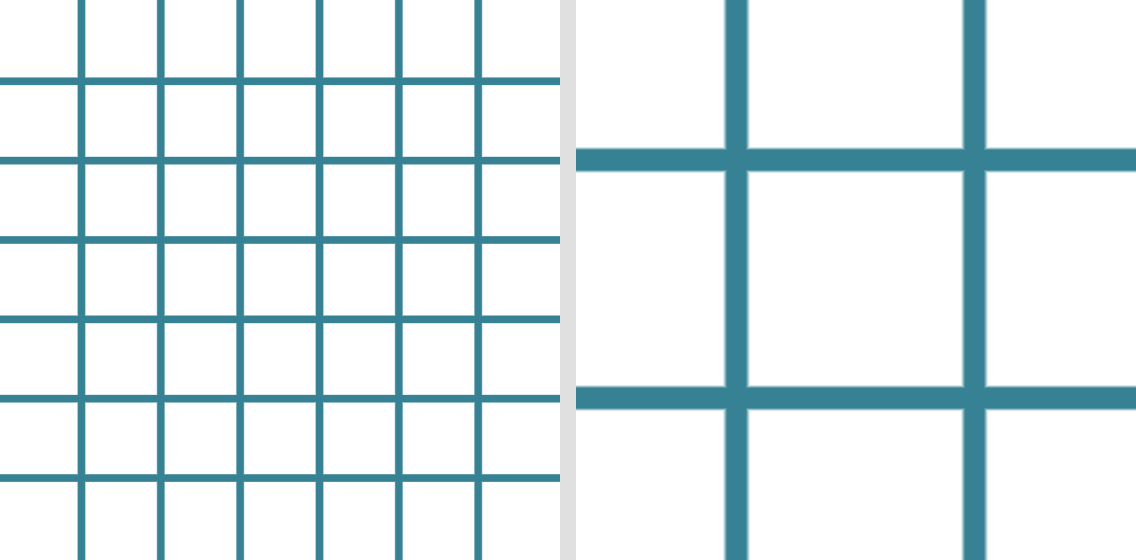
Left: the whole. Right: its middle third, enlarged.
This pattern is drawn by a WebGL 2 fragment shader. Its source:

```glsl
#version 300 es
precision highp float;

uniform vec2 u_resolution;
out vec4 fragColor;

// Distance on each axis to the nearest of six evenly spaced lines
vec2 lineDistance(vec2 uv) {
    const float spacing = 0.1417;
    vec2 cell = (uv - vec2(0.4997, 0.5006)) / spacing;
    vec2 nearestLine = clamp(floor(cell), -3.0, 2.0) + 0.5;
    return abs(cell - nearestLine) * spacing;
}

void main() {
    vec2 uv = gl_FragCoord.xy / u_resolution;

    // Soft edges, never narrower than the sampling grid
    vec2 softness = max(vec2(0.0017, 0.0013), 0.7 / u_resolution);
    vec2 coverage = 1.0 - smoothstep(0.00685 - softness, 0.00685 + softness, lineDistance(uv));

    // Lines run through both borders, so opposite edges join
    float grid = max(coverage.x, coverage.y);
    vec3 paper = vec3(1.0);
    vec3 teal = vec3(0.21, 0.51, 0.58);
    fragColor = vec4(mix(paper, teal, grid), 1.0);
}
```
